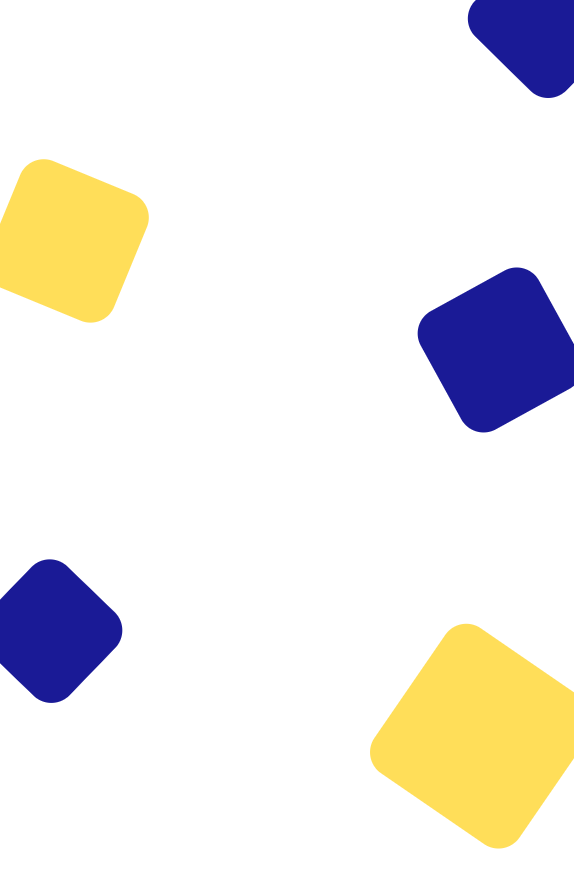
Reproduce this background procedurally as a Shadertoy shader.

```glsl
const vec3 WHITE  = vec3(1.0);
const vec3 YELLOW = vec3(1.0, 0.87, 0.35);
const vec3 BLUE   = vec3(0.1, 0.1, 0.59);
const float CORNER_RADIUS = 0.0285;

// Turn a point into the frame of a shape tilted counterclockwise
vec2 toLocal(vec2 p, float degrees) {
    float a = radians(degrees);
    float c = cos(a), s = sin(a);
    return mat2(c, -s, s, c) * p;
}

// Signed distance to a rounded square
float roundedSquare(vec2 p, float halfSide, float radius) {
    vec2 q = abs(p) - halfSide + radius;
    return length(max(q, 0.0)) + min(max(q.x, q.y), 0.0) - radius;
}

// Lay one tilted tile over the colour below it
vec3 paintTile(vec3 below, vec3 tint, vec2 p, vec2 center,
               float halfSide, float degrees, float pixel) {
    float d = roundedSquare(toLocal(p - center, degrees), halfSide, CORNER_RADIUS);
    return mix(below, tint, clamp(0.5 - d / pixel, 0.0, 1.0));
}

void mainImage(out vec4 fragColor, in vec2 fragCoord) {
    // One unit is the canvas height; x is anchored to the canvas width
    float pixel = 1.0 / iResolution.y;
    vec2 p = fragCoord * pixel;
    vec3 color = WHITE;

    // Left side
    color = paintTile(color, YELLOW, p, vec2(0.0749, 0.7311), 0.0765, -22.4, pixel);
    color = paintTile(color, BLUE,   p, vec2(0.0564, 0.2956), 0.0650, -44.0, pixel);

    // Right side
    color = paintTile(color, BLUE,   p, vec2(0.6113, 0.9798), 0.0714, -44.5, pixel);
    color = paintTile(color, BLUE,   p, vec2(0.5582, 0.6094), 0.0753,  28.8, pixel);
    color = paintTile(color, YELLOW, p, vec2(0.5384, 0.1784), 0.0982, -34.5, pixel);

    fragColor = vec4(color, 1.0);
}
```
